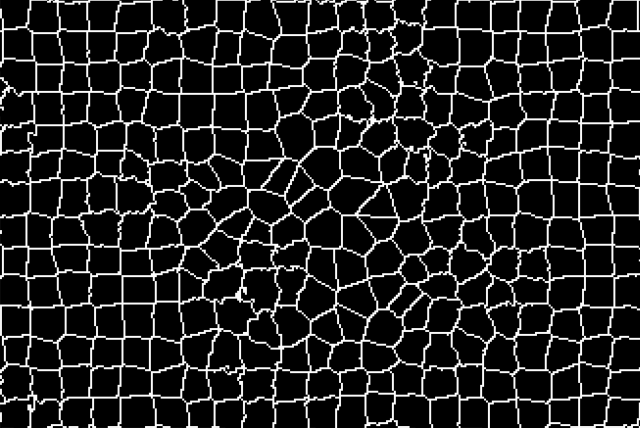
Reproduce this texture procedurally as a Shadertoy shader.

```glsl
// Black field split by thin white stair-stepped outlines into a jittered mosaic of cells.

#define ROWS 14.0        // cells over the canvas height
#define GRAIN 15.6       // stair steps per cell
#define SOFTNESS 0.55    // edge blur, in stair steps
#define JITTER_CALM 0.14 // seed shift near the border
#define JITTER_WILD 0.37 // seed shift near the middle
#define BEND 0.10        // slow bending of the outlines
#define RAGGED_MIN 0.010 // fine wobble in quiet patches
#define RAGGED_MAX 0.085 // fine wobble in ragged patches
#define LINE_COLOR vec3(0.99)
#define CELL_COLOR vec3(0.0)

vec2 hash22(vec2 p) {
    vec3 h = fract(p.xyx * vec3(0.1031, 0.1030, 0.0973));
    h += dot(h, h.yzx + 33.33);
    return fract((h.xx + h.yz) * h.zy);
}

// Layered sines, each turned and bent by the previous ones
vec2 wobble(vec2 p) {
    const mat2 turn = mat2(0.80, 0.60, -0.60, 0.80);
    vec2 sum = vec2(0.0);
    float weight = 0.6;
    for (int i = 0; i < 4; i++) {
        p = turn * p * 1.27 + 1.7;
        sum += weight * sin(p.yx + 1.6 * sum.yx);
        weight *= 0.8;
    }
    return sum;
}

// 0 near the border, 1 in the middle of the canvas
float unrest(vec2 p) {
    vec2 middle = 0.5 * ROWS * iResolution.xy / iResolution.y;
    vec2 offset = (p - middle * vec2(0.98, 0.90)) / middle;
    return 1.0 - smoothstep(0.15, 1.05, length(offset));
}

// Number of the nearest seed, after warping the position
float cellLabel(vec2 p) {
    float patches = wobble(p * 0.55 + 4.0).x + 0.35 * unrest(p);
    float ragged = mix(RAGGED_MIN, RAGGED_MAX, smoothstep(-0.1, 1.1, patches));
    p += BEND * wobble(p * 0.8) + ragged * wobble(p * 9.0);

    vec2 home = floor(p);
    float nearest = 1e5;
    float label = 0.0;
    for (int y = -1; y <= 1; y++) {
        for (int x = -1; x <= 1; x++) {
            vec2 cell = home + vec2(x, y);
            float jitter = mix(JITTER_CALM, JITTER_WILD, unrest(cell));
            vec2 seed = cell + 0.5 + jitter * (2.0 * hash22(cell + 61.0) - 1.0);
            float dist = dot(p - seed, p - seed);
            if (dist < nearest) {
                nearest = dist;
                label = dot(cell, vec2(1.0, 97.0));
            }
        }
    }
    return label;
}

void mainImage(out vec4 fragColor, in vec2 fragCoord) {
    // Lattice of stair steps
    vec2 lattice = fragCoord / iResolution.y * ROWS * GRAIN - 0.5;
    vec2 base = floor(lattice);

    float labels[9];
    for (int i = 0; i < 9; i++) {
        vec2 node = base + vec2(i % 3, i / 3) + 0.5;
        labels[i] = cellLabel(node / GRAIN);
    }

    // A step is on the line where its right or upper neighbour has another label
    vec2 blend = clamp((lattice - base - 0.5) / SOFTNESS + 0.5, 0.0, 1.0);
    float line = 0.0;
    for (int y = 0; y < 2; y++) {
        for (int x = 0; x < 2; x++) {
            int k = x + 3 * y;
            bool border = labels[k] != labels[k + 1] || labels[k] != labels[k + 3];
            vec2 share = mix(1.0 - blend, blend, vec2(x, y));
            line += border ? share.x * share.y : 0.0;
        }
    }

    fragColor = vec4(mix(CELL_COLOR, LINE_COLOR, line), 1.0);
}
```
